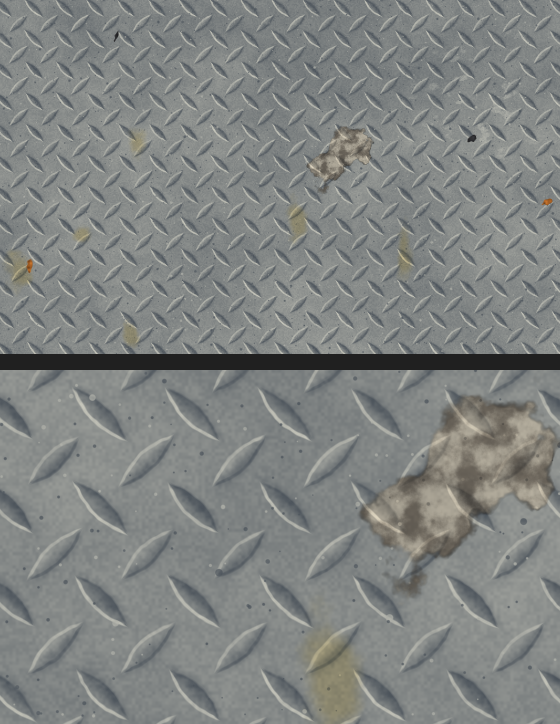
Top, the full canvas; bottom, a detail of the centre.
This texture is drawn by a WebGL 2 fragment shader. Its source:

```glsl
#version 300 es
precision highp float;
uniform vec2 u_resolution;
out vec4 fragColor;

// Lengths are in canvas heights
#define PITCH vec2(0.0872, 0.0881)
#define FIRST_BAR vec2(0.0946, 0.9775)
#define SLANT 0.009
#define BAR_HALF_LENGTH 0.0335
#define BAR_HALF_WIDTH 0.0086
#define RIM_WIDTH 0.0017
#define BASE_TONE 0.475
#define MOTTLE 0.34
#define GRAIN 0.13
#define SHADOW_COLOR vec3(0.30, 0.33, 0.36)
#define LIGHT_COLOR vec3(0.75, 0.75, 0.71)

float hash(vec2 p) {
    vec3 q = fract(p.xyx * vec3(0.1031, 0.1030, 0.0973));
    q += dot(q, q.yzx + 33.33);
    return fract((q.x + q.y) * q.z);
}

float noise(vec2 p) {
    vec2 i = floor(p), f = fract(p);
    f = f * f * (3.0 - 2.0 * f);
    return mix(mix(hash(i), hash(i + vec2(1, 0)), f.x),
               mix(hash(i + vec2(0, 1)), hash(i + vec2(1, 1)), f.x), f.y);
}

float fbm(vec2 p) {
    float sum = 0.0, weight = 0.5;
    for (int i = 0; i < 5; i++) {
        sum += weight * noise(p);
        p = mat2(1.6, 1.2, -1.2, 1.6) * p + 17.3;
        weight *= 0.5;
    }
    return sum;
}

// Pointed oval; p.x runs along it, p.y across
float lensDistance(vec2 p, float halfLength, float halfWidth) {
    float u = p.x / halfLength;
    float slope = 2.0 * halfWidth * u / halfLength;
    return (abs(p.y) - halfWidth * (1.0 - u * u)) / sqrt(1.0 + slope * slope);
}

// Raised bars: kind 0 falls to the right, kind 1 rises to the right
float addBars(float tone, vec2 p, float kind, float px) {
    vec2 grid = (p - FIRST_BAR + vec2(SLANT * (p.y - 1.0), 0.0)) / PITCH + 0.5 + 0.5 * kind;
    vec2 id = floor(grid);
    vec2 local = (fract(grid) - 0.5) * PITCH;
    float wear = hash(id + 41.0 * kind + 90.0);
    vec2 along = normalize(vec2(1.0, mix(-1.0, 0.95, kind)));
    vec2 toLight = vec2(-abs(along.y), along.x * sign(along.y));
    vec2 q = vec2(dot(local, along), dot(local, toLight));
    q.y += 0.0012 * (noise(p * 150.0) - 0.5);
    float d = lensDistance(q, BAR_HALF_LENGTH * mix(0.93, 1.04, wear), BAR_HALF_WIDTH);
    float side = q.y / BAR_HALF_WIDTH;

    // Soft shade on the plate around the bar
    tone -= 0.13 * smoothstep(0.008, 0.0, d) * smoothstep(0.3, -0.6, side);
    // Body darkens away from the light
    float body = mix(mix(0.10, 0.25, kind), mix(0.42, 0.56, kind), smoothstep(-0.8, 0.7, side));
    body += 0.25 * (fbm(p * 90.0) - 0.5) + 0.10 * (wear - 0.5);
    tone = mix(tone, body, smoothstep(px, -px, d));
    // Bright lit rim, dark far rim
    float rim = smoothstep(RIM_WIDTH + px, 0.3 * RIM_WIDTH, abs(d + 0.0005));
    float lit = rim * smoothstep(-0.05, 0.25, side);
    float dark = rim * smoothstep(0.0, -0.3, side);
    tone = mix(tone, mix(0.98, 0.84, kind) + 0.12 * (wear - 0.5), lit * (0.7 + 0.3 * noise(p * 70.0)));
    return mix(tone, 0.05, dark * mix(0.45, 0.6, kind));
}

// Scattered dark grit and pale nicks
float addSpecks(float tone, vec2 p, float px) {
    for (float layer = 0.0; layer < 3.0; layer++) {
        vec2 grid = p * (24.0 + 17.0 * layer) + 5.3 * layer;
        vec2 id = floor(grid);
        float pick = hash(id + 7.0 * layer);
        vec2 center = 0.25 + 0.5 * vec2(hash(id + 3.7), hash(id + 8.1));
        float d = (length(fract(grid) - center) - 0.03 - 0.06 * hash(id + 5.9)) / (24.0 + 17.0 * layer);
        float mask = smoothstep(px, -px, d) * step(0.80, pick);
        tone = mix(tone, pick > 0.93 ? 0.85 : 0.02, 0.75 * mask);
    }
    return tone;
}

void main() {
    vec2 p = gl_FragCoord.xy / u_resolution.y;
    float px = 0.8 / u_resolution.y;

    // Weathered plate
    float cloud = fbm(p * vec2(5.0, 6.5) + 3.0) - 0.48;
    float tone = BASE_TONE + MOTTLE * cloud + 0.16 * (fbm(p * 34.0) - 0.48);
    tone += 0.07 * smoothstep(1.0, 0.4, p.y) - 0.02;
    float scuffs = smoothstep(0.62, 0.75, fbm(p * vec2(30.0, 45.0) + 60.0));
    tone += 0.25 * scuffs * smoothstep(0.35, 0.0, length(p - vec2(1.35, 0.72)));
    for (float kind = 0.0; kind < 2.0; kind++) tone = addBars(tone, p, kind, px);
    tone = addSpecks(tone, p, px);
    tone += GRAIN * (noise(p * 320.0) - 0.5);
    vec3 color = mix(SHADOW_COLOR, LIGHT_COLOR, clamp(tone, -0.35, 1.2));

    // Ochre smears: center, radii
    vec4 smears[6] = vec4[6](vec4(1.14, 0.29, 0.025, 0.09), vec4(0.39, 0.60, 0.03, 0.05),
        vec4(0.84, 0.38, 0.03, 0.06), vec4(0.05, 0.23, 0.04, 0.06),
        vec4(0.37, 0.05, 0.025, 0.04), vec4(0.23, 0.34, 0.025, 0.025));
    for (int i = 0; i < 6; i++) {
        float reach = length((p - smears[i].xy) / smears[i].zw) + 1.2 * (fbm(p * 28.0) - 0.5);
        color *= mix(vec3(1.0), vec3(1.03, 0.97, 0.80), smoothstep(1.1, 0.3, reach));
    }

    // Dried mud patch with cracked edges
    vec2 m = mat2(0.72, -0.69, 0.69, 0.72) * (p - vec2(0.963, 0.559));
    float edge = length(m / vec2(0.048, 0.098).yx) - 1.0 + 1.5 * (fbm(p * 24.0 + 9.0) - 0.5);
    float mud = smoothstep(0.08, -0.08, edge);
    float flakes = fbm(p * 60.0 + 31.0);
    vec3 mudColor = mix(vec3(0.36, 0.32, 0.27), vec3(0.74, 0.70, 0.62), smoothstep(0.25, 0.72, flakes));
    color = mix(color, mudColor * (0.72 + 0.5 * tone), 0.72 * mud);
    color *= 1.0 - 0.35 * smoothstep(0.12, 0.0, abs(edge)) * noise(p * 65.0);

    // Litter: center, angle, half length; the first two are dry leaves
    vec4 litter[4] = vec4[4](vec4(1.547, 0.430, 0.5, 0.016), vec4(0.084, 0.250, 1.5, 0.021),
        vec4(1.333, 0.608, 0.6, 0.016), vec4(0.329, 0.898, 1.2, 0.014));
    for (int i = 0; i < 4; i++) {
        vec2 axis = vec2(cos(litter[i].z), sin(litter[i].z)), r = p - litter[i].xy;
        vec2 q = vec2(dot(r, axis), dot(r, vec2(-axis.y, axis.x)));
        float d = lensDistance(q, litter[i].w, i == 3 ? 0.003 : 0.008) + 0.005 * (noise(p * 130.0) - 0.5);
        vec3 tint = i < 2 ? vec3(0.62, 0.36, 0.14) : vec3(0.17, 0.17, 0.18);
        color = mix(color, tint * (0.7 + 0.6 * noise(p * 160.0)), smoothstep(px, -px, d));
    }
    fragColor = vec4(clamp(color, 0.0, 1.0), 1.0);
}
```
